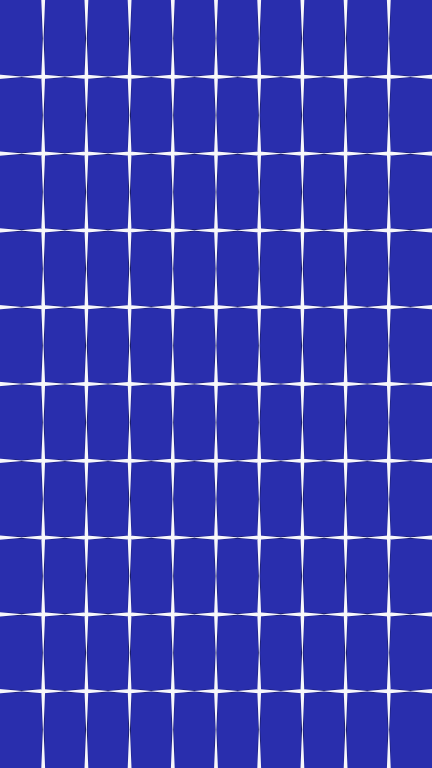
A Shadertoy shader for this pattern:

```glsl
// A ten by ten grid of tall blue tiles parted by white four-pointed stars.
// Each grid line swells at the crossings and thins to a dark hairline midway;
// line widths are fractions of the canvas width, with box-filtered edges.

// Share of a pixel covered by a band of the given half width.
float bandCoverage(float dist, float halfWidth, float pixel) {
    float upper = min(dist + 0.5 * pixel, halfWidth);
    float lower = max(dist - 0.5 * pixel, -halfWidth);
    return clamp((upper - lower) / pixel, 0.0, 1.0);
}

void mainImage(out vec4 fragColor, in vec2 fragCoord) {
    float pixel = 1.0 / iResolution.x;
    vec2 grid = fragCoord / iResolution.xy * 10.0;
    vec2 cellSize = vec2(0.1, 0.1 * iResolution.y / iResolution.x);

    // Distance to the nearest vertical and horizontal line
    vec2 lineIndex = round(grid);
    vec2 dist = abs(grid - lineIndex) * cellSize;

    // Position along each line: 1 at a crossing, 0 midway between two
    vec2 nearCrossing = abs(fract(grid.yx) - 0.5) * 2.0;
    vec2 halfWidth = mix(vec2(0.0008, 0.0006), vec2(0.0044, 0.0049), nearCrossing);

    // Only inner lines are drawn, none along the canvas border
    vec2 inner = step(0.5, lineIndex) * step(lineIndex, vec2(9.5));

    float white = 0.0;
    float shade = 0.0;
    for (int axis = 0; axis < 2; axis++) {
        float core = bandCoverage(dist[axis], halfWidth[axis], pixel);
        float rim = bandCoverage(dist[axis], halfWidth[axis] + 0.0011, pixel);
        white = max(white, core * inner[axis]);
        shade = max(shade, (rim - core) * (1.0 - nearCrossing[axis]) * inner[axis]);
    }

    // Blue tile, dark rim at the thin parts, white star on top
    vec3 color = vec3(0.16, 0.18, 0.68);
    color = mix(color, vec3(0.03, 0.03, 0.08), shade * (1.0 - white));
    color = mix(color, vec3(0.97, 0.97, 0.98), white);
    fragColor = vec4(color, 1.0);
}
```
